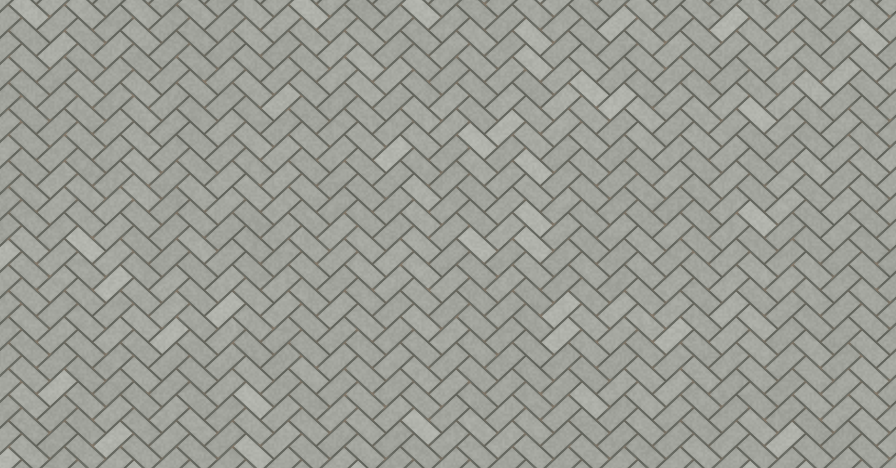
Give the GLSL for this texture, as a WebGL 2 fragment shader.

```glsl
#version 300 es
precision highp float;
// Grey concrete pavers in a diagonal herringbone, 16 zigzags across and 18 courses down.

uniform vec2 u_resolution;
out vec4 fragColor;

float hash(vec2 p) {
    vec3 q = fract(p.xyx * 0.1031);
    q += dot(q, q.yzx + 33.33);
    return fract((q.x + q.y) * q.z);
}

float noise(vec2 p) {
    vec2 i = floor(p), f = fract(p);
    f = f * f * (3.0 - 2.0 * f);
    return mix(mix(hash(i), hash(i + vec2(1, 0)), f.x),
               mix(hash(i + vec2(0, 1)), hash(i + vec2(1, 1)), f.x), f.y);
}

// Position inside a 2 x 1 paver (xy, long axis first) and the paver's origin (zw).
vec4 herringbone(vec2 g) {
    vec2 cell = floor(g);
    float k = mod(cell.x - cell.y, 4.0);
    bool rising = k < 1.5;
    vec2 origin = rising ? cell - vec2(k, 0.0) : cell - vec2(0.0, 3.0 - k);
    vec2 local = g - origin;
    return vec4(rising ? local : local.yx, origin + (rising ? 0.0 : 200.5));
}

void main() {
    vec2 uv = gl_FragCoord.xy / u_resolution;

    // Diagonal grid whose unit is the width of one paver
    vec2 zig = uv * vec2(64.0, 36.0) + vec2(0.42, 1.33);
    vec2 grid = 0.5 * vec2(zig.x + zig.y, zig.y - zig.x);
    vec4 paver = herringbone(grid);
    vec2 inset = min(paver.xy, vec2(2.0, 1.0) - paver.xy);
    float edge = min(inset.x, inset.y);
    float pixel = 0.5 * length(vec2(64.0, 36.0) / u_resolution);

    // Paver tone: mostly even, with a few pale ones
    float tone = hash(paver.zw + 71.0);
    vec3 color = mix(vec3(0.632, 0.640, 0.612), vec3(0.662, 0.670, 0.642), tone * tone);
    color += 0.035 * smoothstep(0.91, 0.96, tone);

    // Fine grit and soft weathering
    color += 0.045 * (noise(uv * vec2(420.0, 220.0)) - 0.5);
    color += 0.020 * (noise(uv * vec2(130.0, 68.0) + 40.0) - 0.5);
    color += 0.012 * (noise(uv * vec2(12.0, 6.0) + 90.0) - 0.5);

    // Worn bevel beside the joint
    color -= 0.025 * (1.0 - smoothstep(0.06, 0.17, edge));

    // Dark joint, with traces of rust where paver ends meet
    float wear = noise(grid * 2.3 + 150.0);
    vec3 joint = vec3(0.395, 0.405, 0.375) + 0.06 * (wear - 0.4);
    float corner = 1.0 - smoothstep(0.06, 0.28, length(inset));
    joint += vec3(0.09, 0.03, 0.0) * corner * wear;
    float halfWidth = 0.050 + 0.012 * wear;
    float line = 1.0 - smoothstep(halfWidth - 0.5 * pixel, halfWidth + 0.5 * pixel, edge);
    fragColor = vec4(mix(color, joint, line), 1.0);
}
```
